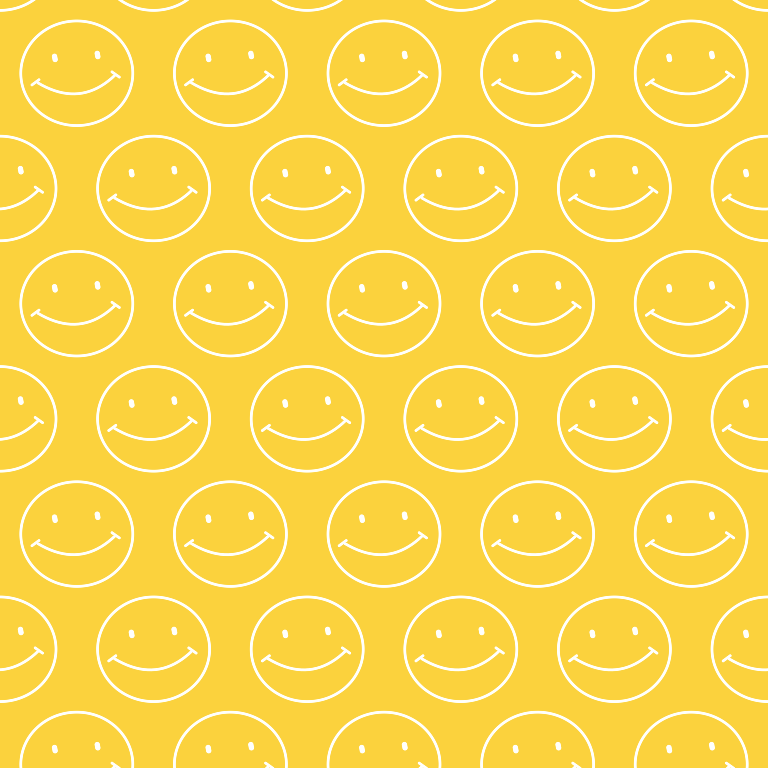
Write a three.js fragment shader that draws this pattern.

```glsl
// Rows of thin white smiling discs on warm yellow, five across, with every
// second row shifted by half a column. Each cell is drawn with distance
// functions: an ellipse outline, capsules and a curve made of short segments.

varying vec2 vUv;

const vec3 YELLOW = vec3(0.984, 0.824, 0.239);
const vec3 WHITE = vec3(1.0, 1.0, 0.99);

const vec2 PITCH = vec2(0.2, 0.15);   // column and row spacing on the canvas
const float BASE_ROW = 0.0046;        // height of the lowest row of centres
const float UNITS = 100.0;            // drawing units per column
const float STROKE = 0.92;            // half the line width
const int CURVE_STEPS = 20;

// Offset from the centre of the nearest cell, in drawing units
vec2 brickCell(vec2 uv) {
  float y = (uv.y - BASE_ROW) / PITCH.y + 0.5;
  float shift = 0.5 * mod(floor(y), 2.0);
  vec2 cell = fract(vec2(uv.x / PITCH.x + shift, y)) - 0.5;
  return cell * PITCH * UNITS / PITCH.x;
}

float segmentDistance(vec2 p, vec2 a, vec2 b) {
  vec2 ab = b - a;
  float t = clamp(dot(p - a, ab) / dot(ab, ab), 0.0, 1.0);
  return length(p - a - ab * t);
}

// First-order distance to an ellipse outline
float ellipseDistance(vec2 p, vec2 radii) {
  float k = length(p / radii);
  float slope = length(p / (radii * radii));
  return abs(k * (k - 1.0) / max(slope, 0.0001));
}

vec2 bezier(vec2 a, vec2 b, vec2 c, float t) {
  return mix(mix(a, b, t), mix(b, c, t), t);
}

float curveDistance(vec2 p, vec2 a, vec2 b, vec2 c) {
  float d = 1000.0;
  vec2 start = a;
  for (int i = 1; i <= CURVE_STEPS; i++) {
    vec2 end = bezier(a, b, c, float(i) / float(CURVE_STEPS));
    d = min(d, segmentDistance(p, start, end));
    start = end;
  }
  return d;
}

// Small upright oval with a slight lean
float eyeDistance(vec2 p, vec2 center) {
  vec2 lean = vec2(-0.2, 1.05);
  return segmentDistance(p, center - lean, center + lean) - 1.75;
}

float smileDistance(vec2 p) {
  vec2 left = vec2(-25.4, -6.2);
  vec2 right = vec2(25.1, -1.0);
  float d = curveDistance(p, left, vec2(2.6, -22.9), right);
  // Slanted ticks at the corners
  d = min(d, segmentDistance(p, vec2(-29.2, -7.6), vec2(-24.6, -4.2)));
  d = min(d, segmentDistance(p, vec2(22.9, 0.9), vec2(27.7, -2.5)));
  return d - STROKE;
}

float motifDistance(vec2 p) {
  float d = ellipseDistance(p, vec2(36.46, 34.05)) - STROKE;
  d = min(d, eyeDistance(p, vec2(-14.3, 10.0)));
  d = min(d, eyeDistance(p, vec2(13.5, 11.9)));
  return min(d, smileDistance(p));
}

void main() {
  float d = motifDistance(brickCell(vUv));
  // Edge softness of about one screen sample
  float soft = 0.5 * fwidth(vUv.x) * UNITS / PITCH.x;
  float ink = 1.0 - smoothstep(-soft, soft, d);
  gl_FragColor = vec4(mix(YELLOW, WHITE, ink), 1.0);
}
```
